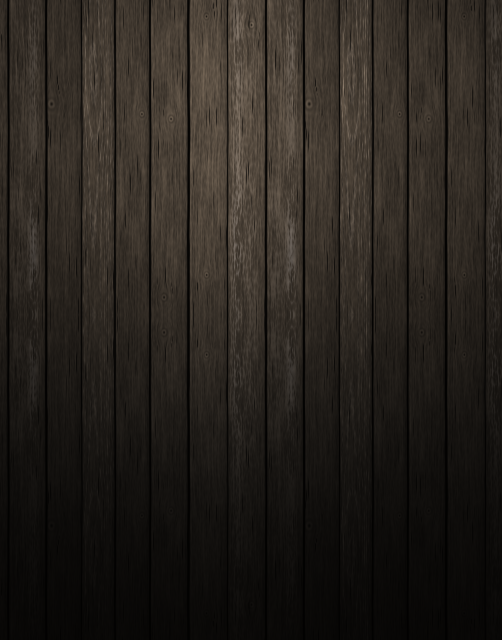
Reproduce this texture procedurally as a WebGL 2 fragment shader.

```glsl
#version 300 es
precision highp float;
// Weathered vertical planks under a soft lamp that fades to black at the bottom.
// Seven planks repeat across and the grain mirrors about mid height; the fibres
// are stretched cellular noise and layered sines, bent around a few knots.
uniform vec2 u_resolution;
out vec4 fragColor;

const float SEAMS[8] = float[8](0.0, 0.147, 0.285, 0.414, 0.55, 0.699, 0.851, 1.0);
const float TONES[7] = float[7](0.95, 0.86, 0.96, 0.90, 0.95, 1.06, 1.06);
const float GAPS[7] = float[7](0.0042, 0.0045, 0.0022, 0.0035, 0.004, 0.0052, 0.0022);
// Knots: position within the repeat, then radius.
const vec3 KNOTS[7] = vec3[7](
  vec3(0.605, 0.068, 0.013), vec3(0.631, 0.761, 0.012), vec3(0.770, 0.155, 0.011),
  vec3(0.770, 1.159, 0.011), vec3(0.168, 0.819, 0.019), vec3(0.518, 0.780, 0.011),
  vec3(0.945, 1.126, 0.012));

vec2 hash2(vec2 p) {
  return fract(sin(vec2(dot(p, vec2(127.1, 311.7)), dot(p, vec2(269.5, 183.3)))) * 43758.5);
}

// Distance to the nearest scattered point.
float cells(vec2 p) {
  vec2 cell = floor(p), f = fract(p);
  float nearest = 4.0;
  for (int j = -1; j <= 1; j++)
    for (int i = -1; i <= 1; i++) {
      vec2 o = vec2(i, j);
      vec2 d = o + hash2(cell + o) - f;
      nearest = min(nearest, dot(d, d));
    }
  return sqrt(nearest);
}

float bump(float x, float centre, float width) {
  float d = (x - centre) / width;
  return exp(-d * d);
}

void main() {
  vec2 uv = gl_FragCoord.xy / u_resolution;
  float pixel = 1.3 / u_resolution.x;

  // Repeat across, mirror up and down; one unit is one group of planks.
  float y = abs(uv.y - 0.508) * 2.486;
  float wobble = 0.0007 * sin(y * 7.0) + 0.0004 * sin(y * 23.0 + 1.0);
  float x = fract((uv.x - 0.0166) / 0.5133 + wobble);

  // Find the plank, its tone and the nearest seam.
  int plank = 0;
  for (int i = 1; i < 7; i++) if (x >= SEAMS[i]) plank = i;
  float id = float(plank);
  float left = x - SEAMS[plank], right = SEAMS[plank + 1] - x;
  float across = left / (left + right);
  float leftGap = smoothstep(-pixel, pixel, left - GAPS[plank]);
  float rightGap = smoothstep(-pixel, pixel, right - GAPS[(plank + 1) % 7] * 0.8);

  // Knots push the grain aside and leave a dark ringed eye.
  vec2 grain = vec2(x, y);
  float knotShade = 0.0;
  for (int i = 0; i < 7; i++) {
    vec3 k = KNOTS[i];
    vec2 d = (vec2(x, y) - k.xy) * vec2(1.0, 0.75);
    float r = length(d) / k.z;
    float inside = step(SEAMS[plank], k.x) * step(k.x, SEAMS[plank + 1]);
    grain.x -= inside * d.x * 0.7 * exp(-r * r * 0.15);
    float ring = cos(r * 6.5);
    knotShade += inside * (0.25 * exp(-r * r * 6.0) + 0.3 * ring * exp(-r * r * 1.1));
  }
  grain.x += 0.002 * sin(grain.y * 5.0 + id * 2.3) + 0.0007 * sin(grain.y * 17.0 + id);

  // Fibres from fine to broad, plus fine ruled lines.
  vec2 shift = vec2(id * 17.0, id * 5.3);
  float flecks = cells(grain * vec2(170.0, 38.0) + shift) - 0.42;
  float fine = cells(grain * vec2(140.0, 9.0) + shift + 7.0) - 0.42;
  float fibre = cells(grain * vec2(75.0, 2.6) + shift) - 0.42;
  float blotch = cells(grain * vec2(13.0, 4.5) + shift) - 0.42;
  float lines = sin(grain.x * 430.0 + 2.5 * sin(grain.x * 71.0 + id) + sin(y * 4.0));
  float wood = TONES[plank] * (1.0 + 0.24 * flecks + 0.32 * fine + 0.22 * fibre
             + 0.2 * blotch + 0.03 * lines);

  // Long thin cracks, gathered in a few places.
  float crack = cells(grain * vec2(56.0, 2.4) + shift + 31.0);
  float cracked = 0.6 + 0.4 * sin(x * 47.0 + 2.0 * sin(y * 3.0 + id));
  wood *= 1.0 - 0.6 * cracked * smoothstep(0.13, 0.05, crack);

  // Arched growth lines on the third plank.
  float arch = 5.0 * (across - 0.45) * (across - 0.45) + 0.9 * across
             + 0.3 * sin(y * 4.2 + 0.6) + 0.06 * sin(y * 11.0 + across * 3.0);
  float growth = smoothstep(0.3, 1.0, sin(arch * 24.0)) * (plank == 2 ? 1.0 : 0.0);
  wood *= 1.0 + growth * (0.2 + 0.3 * fine + 0.3 * flecks);

  // Pale worn streaks on the planks either side of the repeat.
  float streak = plank == 6 ? bump(x, 0.888, 0.022) + 0.35 * bump(x, 0.94, 0.03)
               : plank == 0 ? bump(x, 0.098, 0.020) + 0.3 * bump(x, 0.04, 0.03) : 0.0;
  float patches = 0.55 + 0.45 * sin(y * 5.3 + 0.6 + id) * sin(y * 2.1 + 1.1);
  float worn = streak * patches * smoothstep(-0.2, 0.25, 0.6 * flecks + 0.5 * fine + 0.7 * blotch);
  wood *= 1.0 + 0.5 * worn;
  wood *= 1.0 - min(knotShade, 0.7);

  // Slightly rounded plank edges, a thin lit rim, then the black gaps.
  wood *= 1.0 - 0.22 * exp(-left * 130.0) - 0.34 * exp(-right * 90.0);
  wood *= 1.0 + 0.14 * bump(left, 0.011, 0.004);
  wood *= mix(0.08, 1.0, leftGap * rightGap);

  // Lamp high in the middle.
  float lamp = 0.272 * bump(uv.y, 0.83, 0.48) * bump(uv.x, 0.47, 0.64) + 0.014;
  vec3 tint = mix(vec3(1.13, 0.99, 0.84), vec3(1.08, 1.0, 0.93), clamp(worn + 0.3 * growth, 0.0, 1.0));
  tint = mix(tint, vec3(1.07, 1.0, 0.91), 0.5 * smoothstep(0.6, 0.2, uv.y));
  fragColor = vec4(max(tint * wood * lamp, 0.0) + vec3(0.006, 0.004, 0.002), 1.0);
}
```
